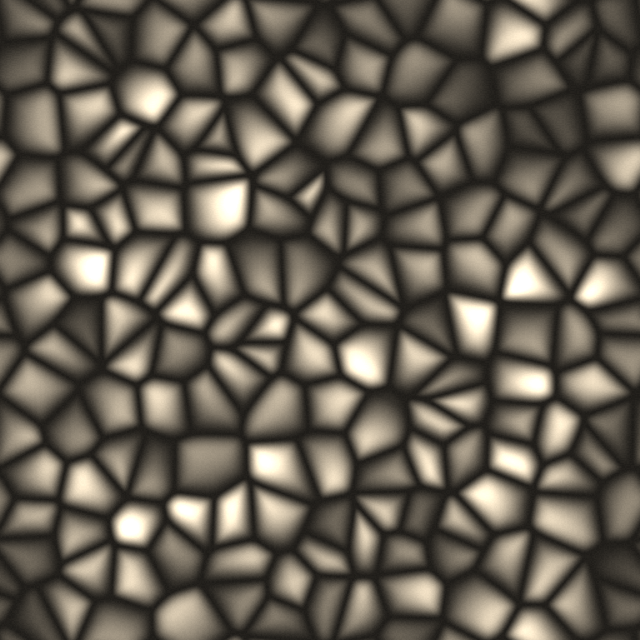
Reproduce this texture procedurally as a WebGL 1 fragment shader.

```glsl
precision highp float;

uniform vec2 u_resolution;

const float GRID = 13.0;          // cells across the tile
const float PATCHES = 5.0;        // light and dark patches across the tile
const float GRAIN_GRID = 512.0;   // grain specks across the tile
const float GRAIN = 0.025;
const float RIM_WIDTH = 0.21;     // reach of the dark rim, in cells
const float RIM_CURVE = 1.5;
const float CORNER_SHARPNESS = 22.0;
const float TILT = 1.1;           // strength of the slope across a cell
const vec2 CELL_TONE = vec2(0.42, 1.08);
const vec2 PATCH_TONE = vec2(0.30, 1.60);
const float GROOVE = 0.13;        // brightness between the cells
const vec3 CREAM = vec3(1.0, 0.93, 0.815);

float hash(vec2 p) {
  return fract(sin(dot(p, vec2(127.1, 311.7))) * 43758.5453);
}

vec2 hash2(vec2 p) {
  return vec2(hash(p), hash(p + vec2(37.3, 71.9)));
}

// Value noise that wraps after the given whole period
float wrappedNoise(vec2 p, float period) {
  vec2 i = floor(p);
  vec2 f = fract(p);
  f = f * f * (3.0 - 2.0 * f);
  vec2 a = mod(i, period);
  vec2 b = mod(i + 1.0, period);
  return mix(mix(hash(a), hash(vec2(b.x, a.y)), f.x),
             mix(hash(vec2(a.x, b.y)), hash(b), f.x), f.y);
}

vec2 seedPoint(vec2 cell) {
  return cell + hash2(mod(cell, GRID) + 5.0);
}

// Nearest cell and the vector from the position to its seed
void findCell(vec2 p, out vec2 cell, out vec2 toSeed) {
  float best = 100.0;
  vec2 base = floor(p);
  cell = base;
  toSeed = vec2(0.0);
  for (int y = -2; y <= 2; y++) {
    for (int x = -2; x <= 2; x++) {
      vec2 candidate = base + vec2(float(x), float(y));
      vec2 offset = seedPoint(candidate) - p;
      float d = dot(offset, offset);
      if (d < best) {
        best = d;
        cell = candidate;
        toSeed = offset;
      }
    }
  }
}

// Distance to the cell border, with softly blended corners
float borderDistance(vec2 p, vec2 cell, vec2 toSeed) {
  float sum = 0.0;
  for (int y = -2; y <= 2; y++) {
    for (int x = -2; x <= 2; x++) {
      vec2 offset = seedPoint(cell + vec2(float(x), float(y))) - p;
      vec2 across = offset - toSeed;
      float gap = length(across);
      if (gap > 0.001) {
        float d = dot(0.5 * (offset + toSeed), across / gap);
        sum += exp(-CORNER_SHARPNESS * d);
      }
    }
  }
  return max(-log(sum) / CORNER_SHARPNESS, 0.0);
}

void main() {
  vec2 uv = gl_FragCoord.xy / u_resolution;
  vec2 p = uv * GRID;

  vec2 cell;
  vec2 toSeed;
  findCell(p, cell, toSeed);
  float border = borderDistance(p, cell, toSeed);
  float body = 1.0 - exp(-pow(border / RIM_WIDTH, RIM_CURVE));

  // Tone and slope of each cell
  vec2 id = mod(cell, GRID);
  float tone = mix(CELL_TONE.x, CELL_TONE.y, hash(id + 19.0));
  float angle = 6.2832 * hash(id + 43.0);
  float slope = 1.0 + TILT * dot(toSeed, vec2(cos(angle), sin(angle)));

  // Broad light and dark patches
  float patchNoise = mix(wrappedNoise(uv * PATCHES, PATCHES),
                         wrappedNoise(uv * PATCHES * 2.0, PATCHES * 2.0), 0.3);
  float patchTone = mix(PATCH_TONE.x, PATCH_TONE.y, patchNoise);

  float light = GROOVE + body * tone * max(slope, 0.2) * patchTone;
  light += GRAIN * (hash(floor(uv * GRAIN_GRID)) - 0.5);
  gl_FragColor = vec4(clamp(light * CREAM, 0.0, 1.0), 1.0);
}
```
